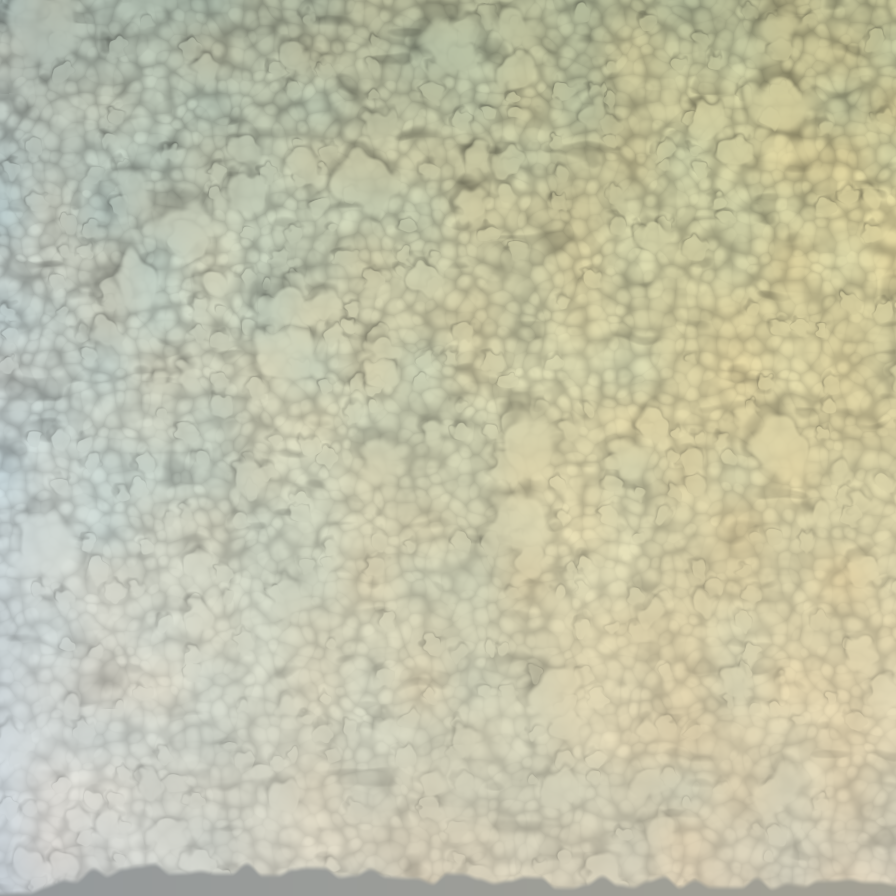
Reproduce this texture procedurally as a three.js fragment shader.

```glsl
// Pale crumbly powder under uneven light: cool on the left, warm on the right,
// dimmer at the top. Fine grains are soft cellular noise, larger crumbs are
// scattered wobbly discs with a shadow above, and a grey ledge lies below.
varying vec2 vUv;

vec3 hash3(vec2 p) {
  vec3 q = fract(vec3(p.xyx) * vec3(0.1031, 0.1030, 0.0973));
  q += dot(q, q.yxz + 33.33);
  return fract((q.xxy + q.yzz) * q.zyx);
}

float noise(vec2 p) {
  vec2 i = floor(p), f = fract(p);
  f = f * f * (3.0 - 2.0 * f);
  float low = mix(hash3(i).x, hash3(i + vec2(1.0, 0.0)).x, f.x);
  float high = mix(hash3(i + vec2(0.0, 1.0)).x, hash3(i + 1.0).x, f.x);
  return mix(low, high, f.y);
}

// Quadratic ramp through three colours at t = 0, 0.5 and 1
vec3 ramp(vec3 a, vec3 b, vec3 c, float t) {
  return a * (1.0 - t) * (1.0 - 2.0 * t) + b * 4.0 * t * (1.0 - t) + c * t * (2.0 * t - 1.0);
}

vec3 lightField(vec2 uv) {
  vec3 bottom = ramp(vec3(0.78, 0.79, 0.80), vec3(0.80, 0.78, 0.71), vec3(0.81, 0.78, 0.71), uv.x);
  vec3 middle = ramp(vec3(0.73, 0.77, 0.77), vec3(0.77, 0.765, 0.645), vec3(0.81, 0.77, 0.60), uv.x);
  vec3 top = ramp(vec3(0.62, 0.66, 0.63), vec3(0.65, 0.67, 0.56), vec3(0.69, 0.69, 0.54), uv.x);
  return ramp(bottom, middle, top, uv.y);
}

// Rounded grains: x is height, y is a random tone per grain
vec2 grains(vec2 p) {
  vec2 cell = floor(p);
  float nearest = 9.0, tone = 0.0, total = 0.0;
  for (int j = -1; j <= 1; j++) {
    for (int i = -1; i <= 1; i++) {
      vec2 id = cell + vec2(float(i), float(j));
      vec3 h = hash3(id);
      vec2 d = p - id - 0.1 - 0.8 * h.xy;
      float dist = length(d) / (0.7 + 0.6 * h.z) + 0.12 * dot(d, vec2(-0.4, 0.9));
      float weight = exp(-14.0 * dist);
      nearest = min(nearest, dist);
      tone += weight * fract(h.z * 37.0);
      total += weight;
    }
  }
  return vec2(1.0 - smoothstep(0.2, 0.85, nearest), tone / total);
}

// Scattered crumbs: x is the body, y the shadow on its upper left
vec2 crumbs(vec2 p, float share) {
  vec2 cell = floor(p), result = vec2(0.0);
  for (int j = -1; j <= 1; j++) {
    for (int i = -1; i <= 1; i++) {
      vec2 id = cell + vec2(float(i), float(j));
      vec3 h = hash3(id + 71.0);
      float present = step(h.z, share);
      vec2 d = p - id - 0.2 - 0.6 * h.xy;
      float radius = 0.2 + 0.22 * fract(h.x * 53.0);
      float wobble = 0.3 * (noise(d * 4.5 + id * 9.7) - 0.5);
      float slant = h.y * 3.14;
      vec2 axis = vec2(cos(slant), sin(slant));
      float squash = 1.0 + 0.35 * fract(h.y * 29.0);
      float dist = length(vec2(dot(d, axis), squash * dot(d, vec2(-axis.y, axis.x))));
      float body = 1.0 - smoothstep(radius - 0.07, radius + 0.07, dist + wobble);
      float shade = 1.0 - smoothstep(radius - 0.1, radius + 0.1, length(d - vec2(-0.06, 0.11)) + wobble);
      result = max(result, present * vec2(body, shade));
    }
  }
  return result;
}

// Lays one layer of crumbs over the powder
vec3 addCrumbs(vec3 powder, vec3 light, vec2 layer, float relief) {
  powder *= 1.0 - 0.16 * relief * layer.y * (1.0 - layer.x);
  return mix(powder, light * (1.0 + 0.085 * relief), 0.8 * layer.x);
}

void main() {
  vec2 uv = vUv;
  float relief = mix(0.55, 1.1, smoothstep(0.0, 1.0, uv.y));
  vec3 light = lightField(uv);

  // Faint clouding and patches of tint
  light *= 1.0 + 0.05 * (noise(uv * 9.0) - 0.5) + 0.05 * (noise(uv * 24.0 + 5.0) - 0.5);
  light += vec3(0.02, 0.0, -0.015) * (noise(uv * 17.0 + 31.0) - 0.5) * 2.0;

  // Fine grains in two sizes, on slightly warped ground
  vec2 warp = 0.012 * vec2(noise(uv * 32.0), noise(uv * 32.0 + 40.0));
  vec2 fine = grains((uv + warp) * 62.0);
  vec2 coarse = grains((uv - warp) * vec2(36.0, 42.0) + 13.0);
  float height = 0.17 * (fine.x - 0.6) + 0.08 * (coarse.x - 0.6);
  float tone = 0.07 * (fine.y - 0.5) + 0.05 * (coarse.y - 0.5);
  vec3 colour = light * (1.0 + relief * (height + tone));

  // Short dark clefts, mostly level
  float cleft = smoothstep(0.74, 0.95, noise(uv * vec2(30.0, 62.0) + 7.0 + warp * 60.0));
  colour *= 1.0 - 0.13 * relief * cleft;

  // Crumbs from small to large
  colour = addCrumbs(colour, light, crumbs((uv + 0.5 * warp) * 34.0, 0.28), 0.85 * relief);
  colour = addCrumbs(colour, light, crumbs(uv * 20.0 + 3.0, 0.17), relief);
  colour = addCrumbs(colour, light, crumbs(uv * 11.0 + 8.0, 0.09 + 0.1 * uv.y), 1.15 * relief);

  // Grey ledge under the ragged lower rim
  float rim = 0.03 * smoothstep(0.0, 0.14, uv.x) * mix(1.0, 0.5, smoothstep(0.25, 0.65, uv.x));
  rim += 0.014 * (noise(vec2(uv.x * 58.0, 2.0)) - 0.5);
  vec3 ledge = mix(vec3(0.58, 0.60, 0.61), vec3(0.64, 0.63, 0.58), uv.x);
  colour = mix(ledge, colour, smoothstep(rim - 0.004, rim + 0.004, uv.y));

  gl_FragColor = vec4(colour, 1.0);
}
```
